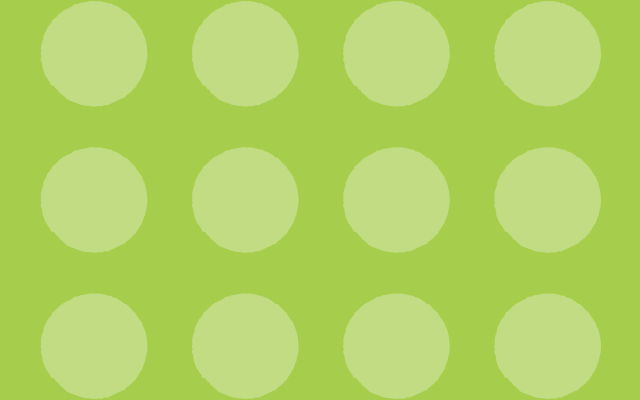
Write a WebGL 2 fragment shader that draws this pattern.

```glsl
#version 300 es
precision highp float;
// Pale green dots on a brighter green ground, four across and three down.
// A repeated cell holds one slightly squat disc; periodic noise around its
// angle frays the rim, with a worn, flattened stretch at the lower left.

uniform vec2 u_resolution;
out vec4 fragColor;

float hash(float n) {
    n = fract(n * 0.1031);
    n *= n + 33.33;
    n *= n + n;
    return fract(n);
}

// Value noise that closes on itself over one turn (0 to 1), from -1 to 1
float rimNoise(float turn, float count, float seed) {
    float x = turn * count;
    float i = floor(x);
    float a = hash(mod(i, count) + seed);
    float b = hash(mod(i + 1.0, count) + seed);
    return 2.0 * mix(a, b, smoothstep(0.2, 0.8, x - i)) - 1.0;
}

// Signed distance to the frayed disc, centred on the origin
float frayedDisc(vec2 p) {
    p.y *= 1.013;
    float turn = atan(p.y, p.x) / 6.2831853 + 0.5;
    float fray = 0.0010 * rimNoise(turn, 110.0, 7.0)
               + 0.0007 * rimNoise(turn, 47.0, 211.0);
    // The right-hand rim is smoother than the rest
    fray *= mix(1.0, 0.5, smoothstep(0.06, 0.13, p.x));
    // Worn stretch at the lower left
    float wear = smoothstep(0.100, 0.112, turn) * (1.0 - smoothstep(0.125, 0.185, turn));
    fray -= wear * (0.0022 + 0.0012 * rimNoise(turn, 80.0, 401.0));
    return length(p) - 0.1330 - fray;
}

void main() {
    // Units of canvas height, measured from the middle
    vec2 p = (gl_FragCoord.xy - 0.5 * u_resolution) / u_resolution.y;

    // Repeat: an even number of columns, an odd number of rows
    vec2 pitch = vec2(0.3780, 0.3655);
    vec2 cell = (p - vec2(0.0022, 0.0)) / pitch + vec2(0.0, 0.5);
    vec2 local = (fract(cell) - 0.5) * pitch;

    float pixel = 1.0 / u_resolution.y;
    float dot_ = 1.0 - smoothstep(-0.7 * pixel, 0.7 * pixel, frayedDisc(local));

    vec3 ground = vec3(0.650, 0.805, 0.300);
    vec3 paleGreen = vec3(0.760, 0.864, 0.512);
    fragColor = vec4(mix(ground, paleGreen, dot_), 1.0);
}
```
